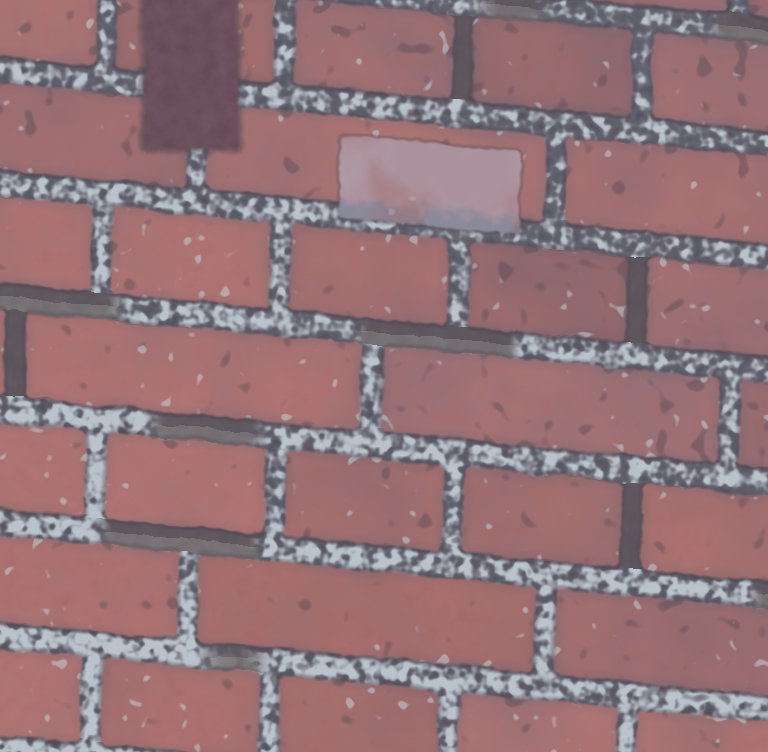
This texture is drawn by a Shadertoy shader. Its source:

```glsl
// A weathered, slightly tilted brick wall: courses of headers alternate with
// courses of stretchers. Rounded-box distances shape the bricks; gradient noise
// stains them, crusts the joints with pale lichen and erodes some mortar.
#define COURSE 0.1503      // height of one course, canvas height = 1
#define HEADER 0.238       // length of a header; a stretcher is twice this
#define BED_JOINT 0.036    // thickness of level joints
#define HEAD_JOINT 0.028   // thickness of upright joints
#define TILT 0.095         // fall of the courses to the right
#define SHEAR 0.023        // lean of the upright joints
#define WALL_START vec2(0.130, 0.2434)
#define SOFTNESS 0.0028    // edge blur
#define LICHEN 0.62        // overall amount of pale crust
#define STAIN 0.75         // strength of the soot on the bricks

const vec3 BRICK  = vec3(0.67, 0.445, 0.44);
const vec3 SOOTY  = vec3(0.50, 0.40, 0.44);
const vec3 MORTAR = vec3(0.47, 0.47, 0.53);
const vec3 CRUST  = vec3(0.77, 0.81, 0.84);
const vec3 ERODED = vec3(0.46, 0.44, 0.45);
const vec3 SHADOW = vec3(0.32, 0.28, 0.32);
const vec3 PALE   = vec3(0.67, 0.57, 0.61);
const vec3 SLAB   = vec3(0.42, 0.31, 0.36);

vec2 hash2(vec2 p) {
    vec3 q = fract(p.xyx * vec3(0.1031, 0.1030, 0.0973));
    q += dot(q, q.yzx + 33.33);
    return fract((q.xx + q.yz) * q.zy);
}

float corner(vec2 cell, vec2 f, vec2 o) {
    return dot(hash2(cell + o) * 2.0 - 1.0, f - o);
}

// Gradient noise, roughly -1 to 1
float noise(vec2 p) {
    vec2 i = floor(p), f = p - i;
    vec2 u = f * f * f * (f * (f * 6.0 - 15.0) + 10.0);
    float low = mix(corner(i, f, vec2(0)), corner(i, f, vec2(1, 0)), u.x);
    float high = mix(corner(i, f, vec2(0, 1)), corner(i, f, vec2(1)), u.x);
    return 1.5 * mix(low, high, u.y);
}

float fbm(vec2 p) {
    float sum = 0.0, amp = 0.6;
    for (int i = 0; i < 4; i++) {
        sum += amp * noise(p);
        p = mat2(1.6, 1.2, -1.2, 1.6) * p + 17.3;
        amp *= 0.5;
    }
    return sum;
}

float roundBox(vec2 p, vec2 extent, float r) {
    vec2 q = abs(p) - extent + r;
    return length(max(q, 0.0)) + min(max(q.x, q.y), 0.0) - r;
}

float inside(float d) {
    float s = max(SOFTNESS, 1.0 / iResolution.y);
    return smoothstep(s, -s, d);
}

void mainImage(out vec4 fragColor, in vec2 fragCoord) {
    // Canvas coordinates with y downward, then wall coordinates
    vec2 p = fragCoord / iResolution.y;
    p.y = 1.0 - p.y;
    vec2 w = p + 0.004 * vec2(noise(p * 20.0), noise(p * 20.0 + 9.0))
               + 0.002 * vec2(noise(p * 75.0), noise(p * 75.0 + 31.0));
    vec2 wall = vec2(w.x + SHEAR * (w.y - 0.53), w.y - TILT * w.x) - WALL_START;

    // Brick cell: stretchers shift half a header left or right in turn
    float course = floor(wall.y / COURSE);
    bool stretcher = mod(course, 2.0) > 0.5;
    float len = stretcher ? 2.0 * HEADER : HEADER;
    float shift = stretcher ? (mod(course, 4.0) - 2.0) * 0.5 + 0.03 : 0.0;
    float along = wall.x - shift * HEADER;
    vec2 local = vec2(mod(along, len) - 0.5 * len, mod(wall.y, COURSE) - 0.5 * COURSE);
    vec2 extent = 0.5 * vec2(len - HEAD_JOINT, COURSE - BED_JOINT);
    float d = roundBox(local, extent, 0.008);
    vec2 rnd = hash2(vec2(floor(along / len), course) + 41.0);

    // Brick face: tone per brick, soot on the upper right and along the edges
    float grain = fbm(p * 42.0);
    float soot = 0.28 + 0.55 * fbm(p * 7.0 + 3.0) + 0.35 * grain
               + 0.35 * (p.x - p.y) + 0.35 * (rnd.x - 0.5);
    soot += 0.35 * smoothstep(-0.016, 0.0, d);
    vec3 face = mix(BRICK, SOOTY, STAIN * clamp(soot, 0.0, 1.0));
    face *= 0.97 + 0.06 * rnd.y + 0.05 * grain;
    face = mix(face, SHADOW, 0.4 * smoothstep(0.5, 0.8, noise(p * 38.0) + 0.3 * soot));
    face = mix(face, CRUST, 0.55 * smoothstep(0.55, 0.8, noise(p * 55.0 + 5.0)
             + 0.35 * noise(p * 6.0 + 8.0) + 0.1 * smoothstep(-0.02, 0.0, d)));

    // Mortar: lumpy crust, with some stretches worn back to a shaded gap
    float bed = floor(wall.y / COURSE + 0.5);
    float head = floor(along / len + 0.5);
    bool upright = abs(local.y) < extent.y;
    float worn = upright ? step(0.78, hash2(vec2(head, course) + 23.0).x)
               : smoothstep(0.22, 0.34, noise(vec2(wall.x * 3.2, bed * 5.3 + 0.5)));
    float cover = LICHEN + 0.45 * (p.y - 0.5) - 0.2 * p.x + 0.3 * noise(p * 5.0 + 2.0);
    float lumps = noise(p * 62.0) + 0.6 * noise(p * 115.0 + 7.0);
    float crust = smoothstep(-0.35, 0.45, lumps + cover - 0.45 - 0.3 * smoothstep(0.010, 0.0, d));
    vec3 joint = mix(MORTAR * (0.86 + 0.16 * lumps), CRUST, 0.88 * crust);
    joint = mix(joint, SHADOW, 0.6 * smoothstep(0.35, 0.8, noise(p * 48.0 + 13.0)));
    vec3 gap = mix(ERODED, SHADOW, upright ? 0.65 : smoothstep(0.0, 0.02, local.y) * 0.6);
    joint = mix(joint, gap * (1.0 + 0.08 * grain), worn);

    // Contact shadow, strongest below each brick
    float under = local.y > extent.y - 0.004 ? 0.75 : 0.4;
    joint = mix(joint, SHADOW, under * smoothstep(0.008, 0.001, d));
    vec3 col = mix(joint, face, inside(d));

    // Bleached replacement brick sitting a little low in its course
    vec2 q = wall + WALL_START - vec2(0.565, 0.1914);
    float patchD = roundBox(q, vec2(0.120, 0.055), 0.006);
    vec3 bleached = mix(PALE, CRUST, 0.3 * smoothstep(-0.1, 0.7, fbm(p * 11.0)));
    bleached = mix(bleached, MORTAR * 1.15, smoothstep(0.025, 0.045, q.y + 0.02 * grain));
    bleached = mix(bleached, face, 0.5 * smoothstep(0.1, 0.5, fbm(p * 9.0 + 20.0)));
    col = mix(col, SHADOW, 0.45 * smoothstep(0.006, 0.0, patchD));
    col = mix(col, bleached, inside(patchD));

    // Dark slab hanging over the upper courses
    float slabD = roundBox(w - vec2(0.254, 0.0), vec2(0.061, 0.197), 0.004);
    col = mix(col, SHADOW, 0.6 * smoothstep(0.012, 0.0, slabD));
    col = mix(col, SLAB * (1.0 + 0.12 * grain), inside(slabD));

    fragColor = vec4(clamp(col, 0.0, 1.0), 1.0);
}
```
